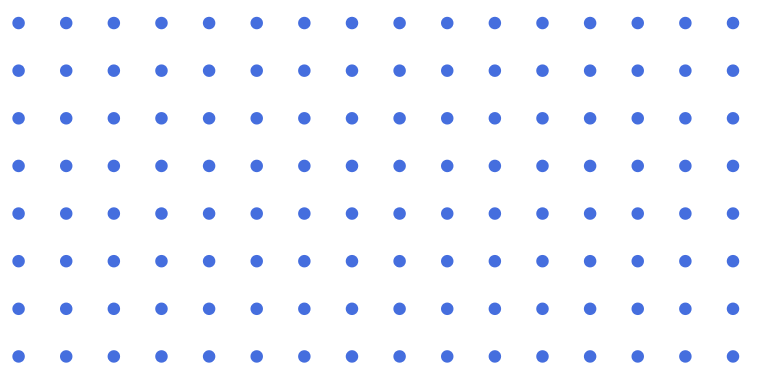
This pattern is drawn by a WebGL 1 fragment shader. Its source:

```glsl
precision highp float;
// Even grid of small blue dots on white, sixteen across and eight down.

uniform vec2 u_resolution;

// Lengths are fractions of the canvas height.
#define PITCH 0.12403
#define FIRST_DOT vec2(0.0484, 0.0600)  // centre, from the upper left corner
#define DOT_RADIUS 0.0162
#define DOT_COLOR vec3(0.27, 0.43, 0.87)
#define PAPER_COLOR vec3(1.0)

// Signed distance to the nearest dot of the square grid.
float dotGrid(vec2 p) {
  vec2 cell = fract((p - FIRST_DOT) / PITCH + 0.5) - 0.5;
  return length(cell * PITCH) - DOT_RADIUS;
}

void main() {
  float pixel = 1.0 / u_resolution.y;
  vec2 p = gl_FragCoord.xy * pixel;
  p.y = 1.0 - p.y;

  // One pixel wide edge coverage
  float ink = clamp(0.5 - dotGrid(p) / pixel, 0.0, 1.0);
  gl_FragColor = vec4(mix(PAPER_COLOR, DOT_COLOR, ink), 1.0);
}
```
